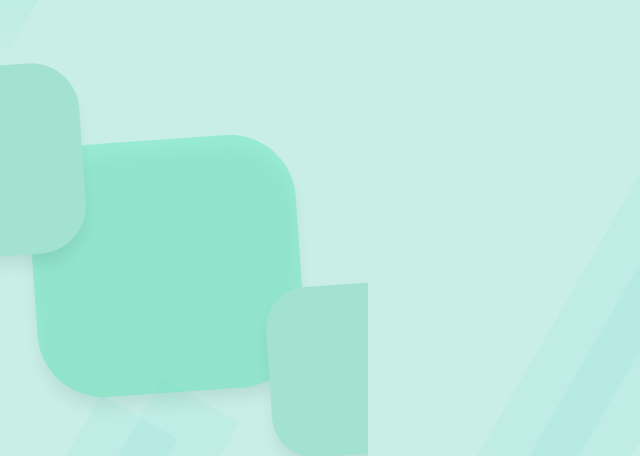
A WebGL 2 fragment shader for this background:

```glsl
#version 300 es
precision highp float;
// Tilted rounded cards with soft shadows on a pale mint ground, crossed by
// translucent slanted bands. Cards are rounded-box distance functions, bands
// are half-open strips; all lengths are fractions of the canvas height.

#define TILT 0.0698
#define BAND_ANGLE 1.0472
#define BAND_WIDTH 0.194
#define BAND_STEP vec2(0.1355, 0.0366)
#define BAND_ALPHA 0.10
#define SHADOW_DROP 0.028
#define SHADOW_ALPHA 0.15
#define CLIP_X 0.8068
#define WEAVE_PERIOD 0.011
#define WEAVE_AMOUNT 0.003

uniform vec2 u_resolution;
out vec4 fragColor;

const vec3 GROUND = vec3(0.788, 0.935, 0.908);
const vec3 MINT = vec3(0.570, 0.893, 0.795);
const vec3 MINT_LIGHT = vec3(0.595, 0.922, 0.825);
const vec3 SAGE = vec3(0.640, 0.881, 0.816);
const vec3 SHADOW = vec3(0.25, 0.42, 0.39);
const vec3 BAND_TINT = vec3(0.40, 0.84, 0.80);

struct Card {
    vec2 center;
    vec2 extent;
    float radius;
};

// Coverage of the region where d is negative, smoothed over one pixel
float cover(float d) {
    return clamp(0.5 - d * u_resolution.y, 0.0, 1.0);
}

// Signed distance to a tilted rounded box
float cardDistance(vec2 p, Card card) {
    float c = cos(TILT), s = sin(TILT);
    vec2 local = mat2(c, -s, s, c) * (p - card.center);
    vec2 q = abs(local) - card.extent + card.radius;
    return length(max(q, 0.0)) + min(max(q.x, q.y), 0.0) - card.radius;
}

// Lays a card and its dropped shadow over the color below
vec3 layCard(vec3 below, vec2 p, Card card, vec3 fill, float mask) {
    float dropped = cardDistance(p + vec2(0.0, SHADOW_DROP), card);
    float shade = 1.0 - smoothstep(-0.05, 0.03, dropped);
    vec3 color = mix(below, SHADOW, shade * SHADOW_ALPHA * mask);
    return mix(color, fill, cover(cardDistance(p, card)) * mask);
}

// Strip running down-left from its upper left corner, with a square end
float band(vec2 p, vec2 corner) {
    vec2 along = vec2(cos(BAND_ANGLE), sin(BAND_ANGLE));
    vec2 across = vec2(along.y, -along.x);
    vec2 q = p - corner;
    float side = abs(dot(q, across) - 0.5 * BAND_WIDTH) - 0.5 * BAND_WIDTH;
    return cover(max(side, dot(q, along)));
}

void main() {
    vec2 p = gl_FragCoord.xy / u_resolution.y;
    Card large = Card(vec2(0.3654, 0.4167), vec2(0.293, 0.2775), 0.145);
    Card leftCard = Card(vec2(-0.0293, 0.645), vec2(0.2106, 0.209), 0.106);
    Card rightCard = Card(vec2(0.824, 0.194), vec2(0.2344, 0.187), 0.092);

    // Large card: light along its upper rim and a faint weave
    float rim = smoothstep(-0.03, 0.03, cardDistance(p + vec2(0.0, 0.03), large));
    vec2 wave = sin(6.2832 * p / WEAVE_PERIOD);
    vec3 mint = mix(MINT, MINT_LIGHT, rim) + WEAVE_AMOUNT * wave.x * wave.y;
    vec3 color = layCard(GROUND, p, large, mint, 1.0);

    // Smaller cards, the right one cut off by a vertical edge
    color = layCard(color, p, leftCard, SAGE, 1.0);
    color = layCard(color, p, rightCard, SAGE, cover(p.x - CLIP_X));

    // Overlapping pairs of bands at the lower left and the right
    vec2 along = vec2(cos(BAND_ANGLE), sin(BAND_ANGLE));
    vec2 rightCorner = vec2(1.0458, 0.0) + 2.0 * along;
    for (int i = 0; i < 2; i++) {
        vec2 shift = float(i) * BAND_STEP;
        color = mix(color, BAND_TINT, BAND_ALPHA * band(p, vec2(0.2216, 0.1337) + shift));
        color = mix(color, BAND_TINT, BAND_ALPHA * band(p, rightCorner + shift));
    }

    // Single band crossing the upper left corner, fading downwards
    float fade = smoothstep(0.82, 1.0, p.y);
    color = mix(color, BAND_TINT, BAND_ALPHA * fade * band(p, vec2(-0.14, 1.0) + along));

    fragColor = vec4(color, 1.0);
}
```
